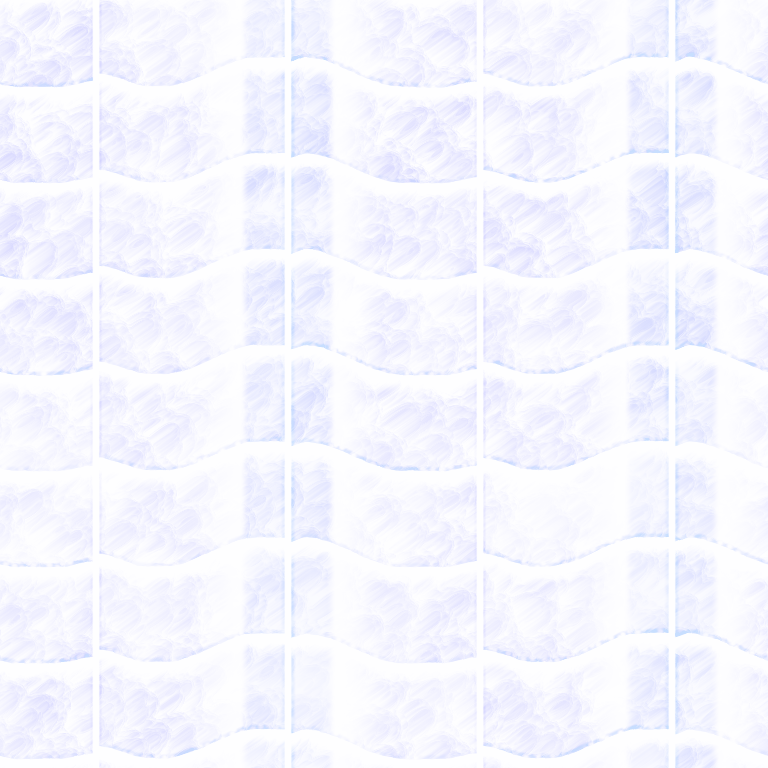
Write a WebGL 1 fragment shader that draws this texture map.

```glsl
precision highp float;
uniform vec2 u_resolution;

const float TAU = 6.2831853;
const float COLUMNS = 2.0;
const float ROWS = 8.0;

vec2 hash2(vec2 cell, float seed) {
  vec2 s = vec2(dot(cell, vec2(127.1, 311.7)), dot(cell, vec2(269.5, 183.3)));
  return fract(sin(s + seed * 17.3) * 43758.55);
}

// Distance to the nearest scattered point, wrapping across the canvas
float cellular(vec2 uv, float freq, float seed) {
  vec2 p = uv * freq;
  vec2 base = floor(p);
  float nearest = 2.0;
  for (int j = -1; j <= 1; j++) {
    for (int i = -1; i <= 1; i++) {
      vec2 cell = base + vec2(float(i), float(j));
      vec2 d = cell + hash2(mod(cell, freq), seed) - p;
      nearest = min(nearest, dot(d, d));
    }
  }
  return sqrt(nearest);
}

// Each octave is displaced by the previous ones to break up round cells
float mottle(vec2 uv, float freq) {
  float sum = 0.0;
  float weight = 0.34;
  vec2 p = uv;
  for (int i = 0; i < 4; i++) {
    float n = cellular(p, freq, float(i));
    sum += weight * n;
    p += vec2(n, -0.7 * n) / freq;
    freq = floor(freq * 2.1);
    weight *= 0.84;
  }
  return 1.0 - sum;
}

// Drop of the lower tile edge, in rows, across one repeat (q in -0.5..0.5)
float edgeDrop(float q) {
  float a = abs(q);
  float left = 0.30 * smoothstep(0.08, 0.32, a) - 0.13 * smoothstep(0.36, 0.5, a);
  float right = 0.05 * (1.0 - smoothstep(0.0, 0.05, a))
              + 0.31 * smoothstep(0.04, 0.30, a) - 0.06 * smoothstep(0.4, 0.5, a);
  return q < 0.0 ? left : right;
}

// Soft band just outside a seam
float rim(float dist, float inner, float outer) {
  return smoothstep(inner - 0.003, inner + 0.002, dist)
       * (1.0 - smoothstep(inner + 0.003, outer, dist));
}

void main() {
  vec2 uv = gl_FragCoord.xy / u_resolution;
  uv.y = 1.0 - uv.y;

  float grain = mottle(uv, 22.0);
  float patches = 1.0 - cellular(uv + 0.012 * sin(TAU * uv.yx * 5.0), 11.0, 6.0);
  float chips = cellular(uv, 90.0, 8.0);

  // Tile coordinates
  float q = fract((uv.x - 0.375) * COLUMNS + 0.5) - 0.5;
  float a = abs(q);
  float t = uv.y * ROWS - 0.604 - edgeDrop(q) + 0.035 * (grain - 0.5);
  float f = fract(t);
  vec2 tile = vec2(mod(floor((uv.x - 0.125) * 2.0 * COLUMNS), 2.0 * COLUMNS),
                   mod(floor(t), ROWS));
  vec2 wear = hash2(tile, 3.0);

  // Raised cover, shallow pan and the bright slopes between them
  float cover = 1.0 - smoothstep(0.100, 0.125, a);
  float pan = smoothstep(0.13, 0.27, a);
  float antialias = 1.2 * ROWS / u_resolution.y;
  float bottom = 1.0 - smoothstep(1.0 - antialias, 1.0, f);
  float lit = smoothstep(0.09, 0.25, f + 0.12 * (grain - 0.5));
  float seamDist = min(a, 0.5 - a);
  float seam = smoothstep(0.006, 0.011, seamDist);

  // Broad stains and weathering from tile to tile
  float tone = 0.50 + 0.36 * wear.x + 0.55 * (patches - 0.5)
             + 0.16 * cos(TAU * (uv.y - 0.24)) + 0.06 * sin(TAU * (uv.x * 2.0 + uv.y));
  tone = max(tone, 0.15);
  float stain = smoothstep(0.27, 0.90, grain);
  float body = stain * tone * (0.92 * pan + cover * 0.95 + 0.06);
  body += cover * 0.10;

  // Broken dark lip along the bottom and rims beside the seams
  float broken = smoothstep(0.12, 0.55, chips) * (0.4 + 0.6 * stain);
  float lip = smoothstep(0.935, 0.975, f) * broken * (0.35 + 0.75 * wear.y);
  float coverRim = rim(a, 0.008, 0.022) * (q > 0.0 ? 0.75 : 0.45);
  float panRim = rim(0.5 - a, 0.008, 0.018) * (q < 0.0 ? 0.50 : 0.25);
  float rims = (coverRim + panRim) * (0.35 + 0.65 * broken);

  float shade = (body * lit + lip + rims * lit) * bottom * seam;
  shade = min(shade, 1.3);

  // Lavender stains, turning pale blue near lips, rims and covers
  float blueness = clamp(0.9 * lip + 0.8 * coverRim + 0.22 * cover, 0.0, 1.0);
  vec3 absorb = mix(vec3(0.135, 0.135, 0.0), vec3(0.165, 0.095, 0.0), blueness);
  vec3 color = vec3(0.996, 0.996, 1.0) - shade * absorb;
  gl_FragColor = vec4(color, 1.0);
}
```
